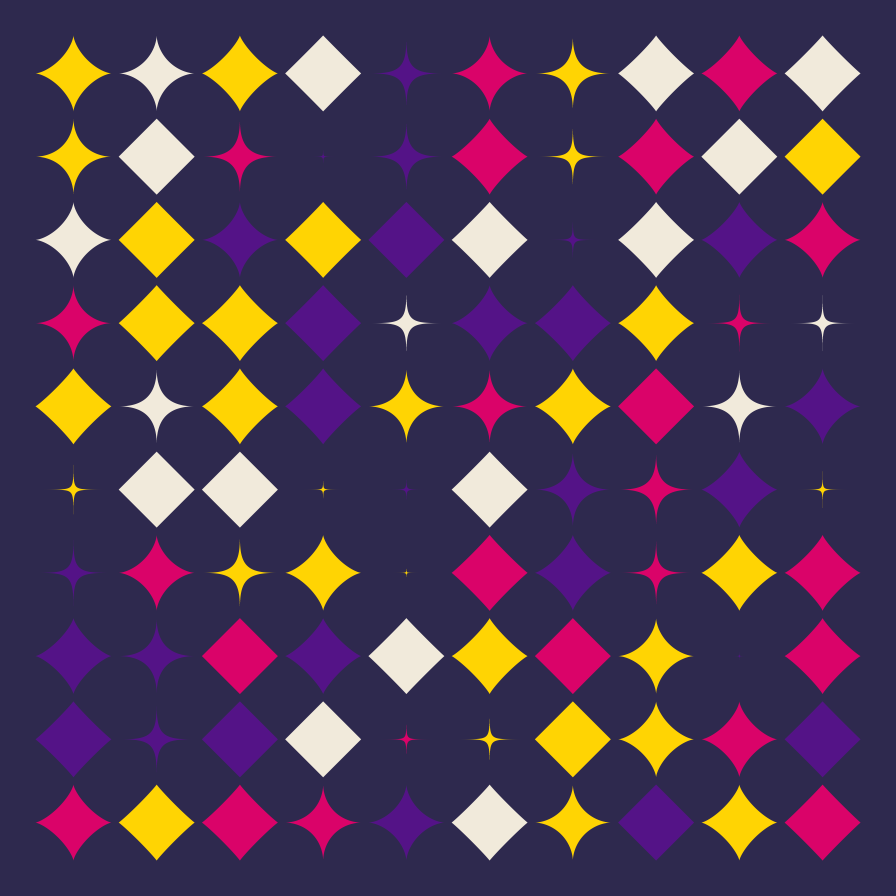
Write a Shadertoy shader that draws this pattern.

```glsl
// Ten by ten jewels on midnight blue, each a superellipse |x|^p + |y|^p = r^p
// whose exponent runs from a needle-thin sparkle to a full diamond.
// Powers modulo the prime 101 shuffle exponents and colours over the cells.

const float CELLS = 10.0;
const float PITCH = 0.0929;   // distance between jewel centres
const float RADIUS = 0.0424;  // centre to tip

// Odd powers 3 and 7 permute the residues of 101: an even spread, in scrambled order
int cubeRank(int n) {
    int x = n % 101;
    return x * x * x % 101;
}

int seventhRank(int n) {
    int x = n % 101;
    int cube = cubeRank(x);
    return cube * cube % 101 * x % 101;
}

vec3 jewelColor(float share) {
    if (share < 0.30) return vec3(1.0, 0.83, 0.01);   // yellow
    if (share < 0.57) return vec3(0.33, 0.075, 0.53); // violet
    if (share < 0.81) return vec3(0.855, 0.01, 0.41); // magenta
    return vec3(0.945, 0.918, 0.86);                  // cream
}

// Half height of the jewel outline at horizontal offset x
float halfHeight(float x, float p) {
    float t = min(abs(x) / RADIUS, 1.0);
    return RADIUS * pow(max(1.0 - pow(t, p), 0.0), 1.0 / p);
}

// Pixel area inside the jewel: exact along y, averaged over thin columns in x
float jewelCoverage(vec2 q, float p, vec2 pixel) {
    float sum = 0.0;
    for (int i = 0; i < 8; i++) {
        float column = q.x + ((float(i) + 0.5) / 8.0 - 0.5) * pixel.x;
        float h = halfHeight(column, p);
        float top = min(q.y + 0.5 * pixel.y, h);
        float bottom = max(q.y - 0.5 * pixel.y, -h);
        sum += max(top - bottom, 0.0) / pixel.y;
    }
    return sum / 8.0;
}

void mainImage(out vec4 fragColor, in vec2 fragCoord) {
    vec2 pixel = 1.0 / iResolution.xy;
    vec2 uv = fract(fragCoord * pixel);

    // Centred grid, clamped so that the plain margin joins across the edges
    vec2 grid = (uv - 0.5) / PITCH + 0.5 * CELLS;
    vec2 cell = clamp(floor(grid), 0.0, CELLS - 1.0);
    vec2 q = (grid - cell - 0.5) * PITCH;
    int index = int(cell.x + CELLS * cell.y);

    // Sharpness leans towards full diamonds
    float spread = float(cubeRank(index * 17 + 29)) / 101.0;
    float exponent = mix(0.16, 1.0, sin(1.65 * spread));
    float share = float(seventhRank(index * 43 + 62)) / 101.0;

    vec3 color = vec3(0.18, 0.16, 0.305);
    color = mix(color, jewelColor(share), jewelCoverage(q, exponent, pixel));
    fragColor = vec4(color, 1.0);
}
```
